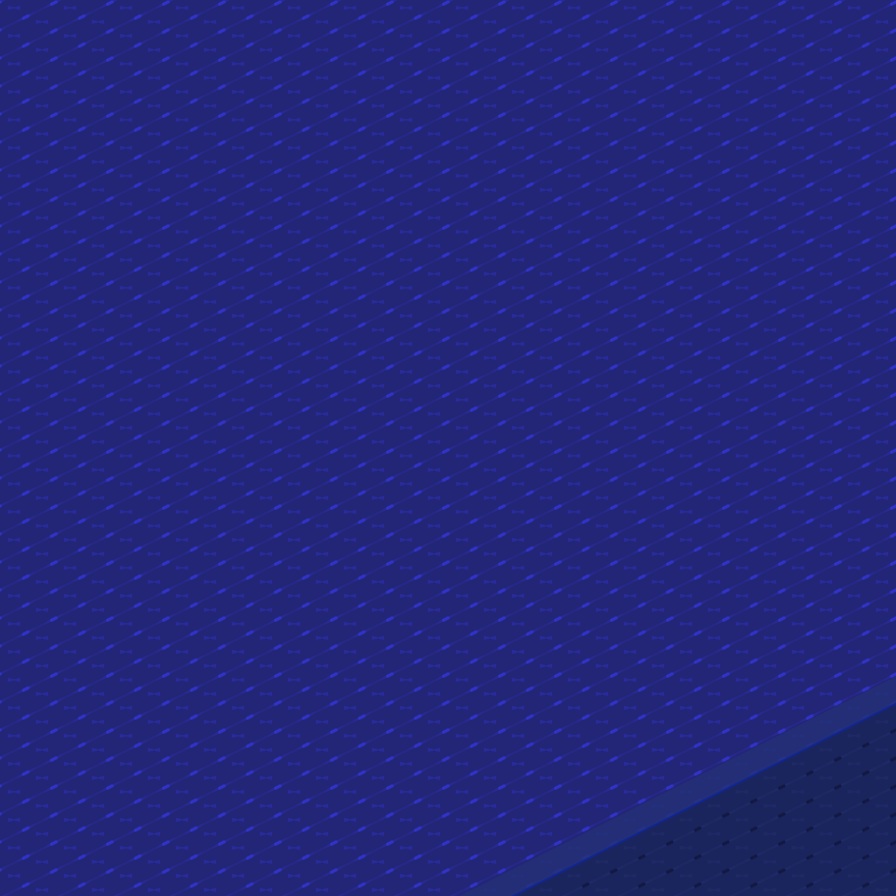
This pattern is drawn by a Shadertoy shader. Its source:

```glsl
// Blue woven cloth of slanted threads and bow-tie stitches, with a dark folded corner.

// Coverage of a shape from its signed distance, softened over one pixel.
float cover(float dist, float pixel) {
    return smoothstep(0.75 * pixel, -0.75 * pixel, dist);
}

void mainImage(out vec4 fragColor, in vec2 fragCoord) {
    vec2 uv = fragCoord / iResolution.y;
    float pixel = 32.0 / iResolution.y;

    // 32 by 32 cells, each column raised by half a cell
    vec2 grid = uv * 32.0;
    vec2 cell = fract(vec2(grid.x, grid.y - 0.5 * grid.x) + vec2(0.79, 0.30)) - 0.5;

    // Slanted thread, fading between its knots
    float fade = 0.7 + 0.3 * cos(6.28318 * (cell.x - 0.21));
    float thread = cover(abs(cell.y + 0.27) * 0.894 - 0.035, pixel) * fade;

    // Bright knot lying along the thread
    vec2 k = cell - vec2(0.21, -0.27);
    k.y += 0.5 * k.x;
    vec2 along = vec2(k.x * 0.894 + k.y * 0.447, k.y * 0.894 - k.x * 0.447);
    float knot = cover(length(vec2(max(abs(along.x) - 0.09, 0.0), along.y)) - 0.055, pixel);

    // Level bow-tie stitch between the threads
    vec2 s = cell - vec2(-0.21, 0.27);
    s.y += 0.5 * s.x;
    float stitch = cover(max(abs(s.x) - 0.22, abs(s.y) - 0.02 - 0.25 * abs(s.x)), pixel);

    // Cloth face
    vec3 cloth = vec3(0.137, 0.145, 0.465);
    cloth = mix(cloth, vec3(0.17, 0.18, 0.66), 0.75 * thread);
    cloth = mix(cloth, vec3(0.165, 0.175, 0.64), 0.8 * stitch);
    cloth = mix(cloth, vec3(0.19, 0.20, 0.78), knot);

    // Folded corner: faint threads and dark knots
    vec3 corner = vec3(0.105, 0.145, 0.365);
    corner = mix(corner, vec3(0.14, 0.20, 0.46), 0.55 * thread);
    corner = mix(corner, vec3(0.13, 0.18, 0.43), 0.5 * stitch);
    corner = mix(corner, vec3(0.06, 0.08, 0.22), 0.8 * knot);

    // Fold with a teal hem above and a thin blue crease
    float fold = (uv.y - 0.503 * (uv.x - 0.573)) * 0.893;
    float aa = 1.0 / iResolution.y;
    vec3 hem = mix(vec3(0.135, 0.19, 0.46), cloth, 0.2);
    vec3 color = mix(cloth, hem, cover(fold - 0.027, aa));
    color = mix(color, corner, cover(fold, aa));
    color = mix(color, vec3(0.05, 0.14, 0.62), 0.8 * cover(abs(fold) - 0.001, aa));

    fragColor = vec4(color, 1.0);
}
```
